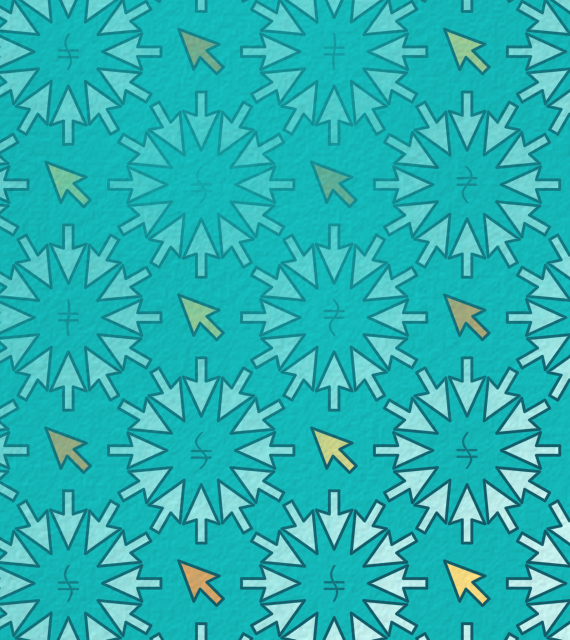
This pattern is drawn by a Shadertoy shader. Its source:

```glsl
const float ROWS = 4.815;           // lattice steps per canvas height
const float LINE = 0.0108;          // half outline width, in lattice steps
const float SECTOR = 0.5235988;     // twelve arrows per rosette
const vec3 TEAL = vec3(0.08, 0.715, 0.718);
const vec3 PALE = vec3(0.77, 0.94, 0.93);
const vec3 INK = vec3(0.07, 0.36, 0.41);
const vec3 YELLOW = vec3(0.97, 0.86, 0.50);
const vec3 ORANGE = vec3(0.96, 0.64, 0.36);

float hash(vec2 p) {
    return fract(sin(dot(p, vec2(127.1, 311.7))) * 43758.5453);
}

float noise(vec2 p) {
    vec2 i = floor(p), f = fract(p);
    f = f * f * (3.0 - 2.0 * f);
    return mix(mix(hash(i), hash(i + vec2(1, 0)), f.x),
               mix(hash(i + vec2(0, 1)), hash(i + vec2(1, 1)), f.x), f.y);
}

float segment(vec2 p, vec2 a, vec2 b) {
    vec2 pa = p - a, ba = b - a;
    return length(pa - ba * clamp(dot(pa, ba) / dot(ba, ba), 0.0, 1.0));
}

// Signed distance to an arrow with its tip at 0 and its shaft along +x
float arrow(vec2 p) {
    p.y = abs(p.y);
    vec2 barb = vec2(0.296, 0.135), notch = vec2(0.264, 0.036);
    vec2 tail = vec2(0.440, 0.036);
    float d = min(min(segment(p, vec2(0), barb), segment(p, barb, notch)),
                  min(segment(p, notch, tail), segment(p, tail, vec2(tail.x, 0))));
    float back = mix(notch.x, barb.x, (p.y - notch.y) / (barb.y - notch.y));
    bool head = p.x > 0.0 && p.y * barb.x < p.x * barb.y && p.x < max(back, notch.x);
    bool shaft = p.y < tail.y && p.x > 0.2 && p.x < tail.x;
    return head || shaft ? -d : d;
}

// Ring of arrows that all point at the centre
float rosette(vec2 p) {
    float a = atan(p.y, p.x);
    a -= round(a / SECTOR) * SECTOR;
    return arrow(length(p) * vec2(cos(a), sin(a)) - vec2(0.257, 0));
}

// Arrow that points to the upper left
float cursor(vec2 p) {
    return arrow(vec2(p.x - p.y, p.x + p.y) * 0.70711 + vec2(0.24, 0));
}

// Abstract centre mark: a bent stem crossed by two bars
float centreMark(vec2 p, float seed) {
    float bend = (seed - 0.5) * 0.08 * sin(p.y * 24.0);
    float stem = segment(p - vec2(bend, 0), vec2(0, -0.13), vec2(0, 0.13));
    float shift = (seed - 0.5) * 0.06;
    vec2 q = vec2(p.x, abs(p.y - shift) - 0.025);
    return min(stem, segment(q, vec2(-0.07, 0), vec2(0.07, 0)));
}

// Nearest point of the checkerboard lattice
vec2 nearestCentre(vec2 q) {
    vec2 k = round(vec2(q.x + q.y, q.x - q.y) * 0.5);
    return vec2(k.x + k.y, k.x - k.y);
}

float cover(float d, float pixel) {
    return smoothstep(0.75 * pixel, -0.75 * pixel, d);
}

// Print strength: faded above the middle, strong at the lower right
float printStrength(vec2 uv, vec2 p) {
    float fade = length((uv - vec2(0.45, 0.73)) * vec2(0.6, 1.0));
    float s = 0.22 + 0.85 * fade + 0.5 * (uv.x - 0.35) * (1.0 - uv.y);
    s += 0.14 * (noise(p * 7.0) - 0.5) + 0.08 * (noise(p * 140.0) - 0.5);
    return clamp(s, 0.12, 1.0);
}

vec3 paint(vec3 base, vec3 fill, float d, float strength, float pixel) {
    vec3 c = mix(base, fill, cover(d, pixel) * strength);
    float ink = cover(abs(d) - LINE, pixel);
    return mix(c, mix(TEAL, INK, min(1.0, strength + 0.12)), ink);
}

void mainImage(out vec4 fragColor, in vec2 fragCoord) {
    vec2 uv = fragCoord / iResolution.xy;
    vec2 p = fragCoord / iResolution.y;
    vec2 q = p * ROWS - vec2(0.514, 0.426);
    float pixel = ROWS / iResolution.y;
    float strength = printStrength(uv, p);

    // Rosettes and their marks
    vec2 centre = nearestCentre(q);
    vec2 local = q - centre;
    vec3 color = paint(TEAL, PALE, rosette(local), strength, pixel);
    float mark = centreMark(local, hash(centre + 3.0)) - 0.009;
    color = mix(color, INK, cover(mark, pixel) * strength * 0.85);

    // Cursors in the gaps, orange on every other diagonal
    vec2 gap = nearestCentre(q - vec2(1, 0)) + vec2(1, 0);
    float isOrange = step(mod(gap.x + gap.y, 4.0), 2.0);
    vec3 tint = mix(YELLOW, ORANGE, isOrange);
    tint *= 1.0 - 0.15 * hash(gap) * (1.0 - strength);
    float tintStrength = min(1.0, strength * 1.05 + 0.05);
    color = paint(color, tint, cursor(q - gap), tintStrength, pixel);

    // Embossed plaster grain and broad unevenness
    vec2 light = vec2(-0.5, 0.6);
    float grain = noise(p * 210.0) - noise(p * 210.0 + light);
    grain += 0.6 * (noise(p * 95.0) - noise(p * 95.0 + light));
    color *= 1.0 + 0.07 * grain + 0.04 * (noise(p * 4.0) - 0.5);

    fragColor = vec4(clamp(color, 0.0, 1.0), 1.0);
}
```
